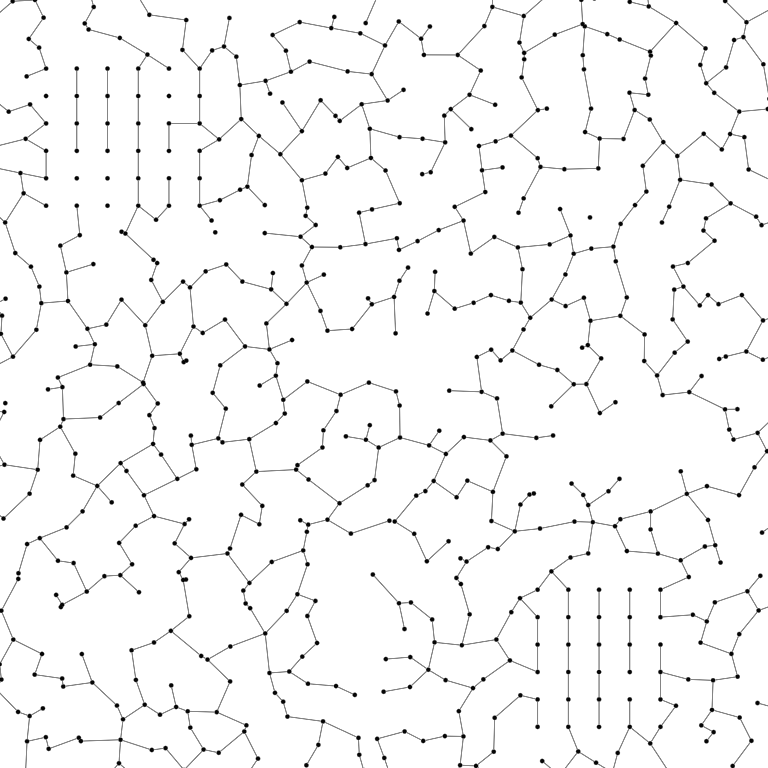
This pattern is drawn by a WebGL 2 fragment shader. Its source:

```glsl
#version 300 es
precision highp float;
// Draws a forest of black dots joined by thin lines on white paper.
// Dots sit on a jittered grid, regular in two patches; a line joins two dots
// when no detour of up to four shorter hops connects them.

uniform vec2 u_resolution;
out vec4 fragColor;

const vec2 GRID = vec2(25.0, 28.0);
const int REACH = 3;
const int SIDE = 2 * REACH + 1;
const int COUNT = SIDE * SIDE;
const float MAX_EDGE = 0.053;
const float DOT_RADIUS = 0.0029;
const float LINE_HALF_WIDTH = 0.0004;
const float FILTER_PIXELS = 1.25;
const vec3 PAPER = vec3(1.0);
const vec3 INK = vec3(0.02);

// Dots in the cells around the current pixel
vec2 dots[COUNT];

// Integer hash of a lattice position, two values in 0..1
vec2 hash2(vec2 lattice, int seed) {
    uvec2 v = uvec2(ivec2(lattice) + 4096 + seed * 517);
    for (int i = 0; i < 2; i++) {
        v = v * 1664525u + 1013904223u;
        v.x += v.y * 1664525u;
        v.y += v.x * 1664525u;
        v ^= v >> 16;
    }
    return vec2(v & 0xffffu) / 65535.0;
}

float cornerGradient(vec2 corner, vec2 offset) {
    float angle = 6.2832 * hash2(corner, 3).x;
    return dot(vec2(cos(angle), sin(angle)), offset);
}

float gradientNoise(vec2 p) {
    vec2 i = floor(p), f = p - i;
    vec2 u = f * f * f * (f * (f * 6.0 - 15.0) + 10.0);
    vec2 e = vec2(1.0, 0.0);
    float low = mix(cornerGradient(i, f), cornerGradient(i + e, f - e), u.x);
    float high = mix(cornerGradient(i + e.yx, f - e.yx),
                     cornerGradient(i + 1.0, f - 1.0), u.x);
    return mix(low, high, u.y);
}

bool inBox(vec2 p, vec2 low, vec2 high) {
    return all(greaterThan(p, low)) && all(lessThan(p, high));
}

// Cells whose dots are not jittered
bool inRegularPatch(vec2 cell) {
    vec2 center = (cell + 0.5) / GRID;
    return inBox(center, vec2(0.02, 0.70), vec2(0.28, 0.93))
        || inBox(center, vec2(0.68, 0.05), vec2(0.90, 0.24));
}

// Dot of a cell; low noise leaves the cell empty by moving its dot away
vec2 dotInCell(vec2 cell) {
    if (inRegularPatch(cell)) return (cell + 0.5) / GRID;
    if (gradientNoise(cell * 0.3 + 0.15) < -0.34) return vec2(-9.0);
    vec2 jitter = hash2(cell, 0);
    jitter = mix(jitter, smoothstep(0.0, 1.0, jitter), 0.6);
    return (cell + jitter) / GRID;
}

bool withinTwoHops(vec2 a, vec2 b, float hop) {
    if (distance(a, b) > 2.0 * hop) return false;
    for (int i = 0; i < COUNT; i++) {
        if (distance(a, dots[i]) < hop && distance(dots[i], b) < hop) return true;
    }
    return false;
}

bool hasDetour(vec2 a, vec2 b, float hop) {
    for (int i = 0; i < COUNT; i++) {
        if (withinTwoHops(a, dots[i], hop) && withinTwoHops(dots[i], b, hop)) return true;
    }
    return false;
}

// Random gaps; regular patches keep mostly their vertical lines
bool isKept(vec2 a, vec2 b) {
    float chance = 0.96;
    if (inRegularPatch(floor(a * GRID)) && inRegularPatch(floor(b * GRID))) {
        chance = abs(a.x - b.x) < 0.5 / GRID.x ? 0.86 : 0.05;
    }
    return hash2(round((a + b) * GRID), 7).y < chance;
}

float segmentDistance(vec2 p, vec2 a, vec2 b) {
    vec2 ab = b - a;
    float t = clamp(dot(p - a, ab) / max(dot(ab, ab), 1e-9), 0.0, 1.0);
    return distance(p, a + t * ab);
}

// Box-filtered coverage of a band around distance zero
float bandCoverage(float d, float halfWidth, float blur) {
    float top = min(d + 0.5 * blur, halfWidth);
    float bottom = max(d - 0.5 * blur, -halfWidth);
    return clamp((top - bottom) / blur, 0.0, 1.0);
}

void main() {
    vec2 p = gl_FragCoord.xy / u_resolution.y;
    float blur = FILTER_PIXELS / u_resolution.y;
    vec2 home = floor(p * GRID);
    vec2 near[COUNT];
    int nearCount = 0;
    float coverage = 0.0;

    // Gather and draw the dots
    for (int i = 0; i < COUNT; i++) {
        dots[i] = dotInCell(home + vec2(i % SIDE - REACH, i / SIDE - REACH));
        float d = distance(p, dots[i]);
        if (d < MAX_EDGE + blur) near[nearCount++] = dots[i];
        coverage = max(coverage, bandCoverage(d, DOT_RADIUS, blur));
    }

    // Join pairs of dots whose line passes this pixel
    for (int i = 1; i < nearCount; i++) {
        for (int j = 0; j < i; j++) {
            vec2 a = near[i], b = near[j];
            float span = distance(a, b);
            float line = bandCoverage(segmentDistance(p, a, b), LINE_HALF_WIDTH, blur);
            if (span > MAX_EDGE || line <= coverage || !isKept(a, b)) continue;
            if (!hasDetour(a, b, span * 0.999)) coverage = line;
        }
    }
    fragColor = vec4(mix(PAPER, INK, coverage), 1.0);
}
```
